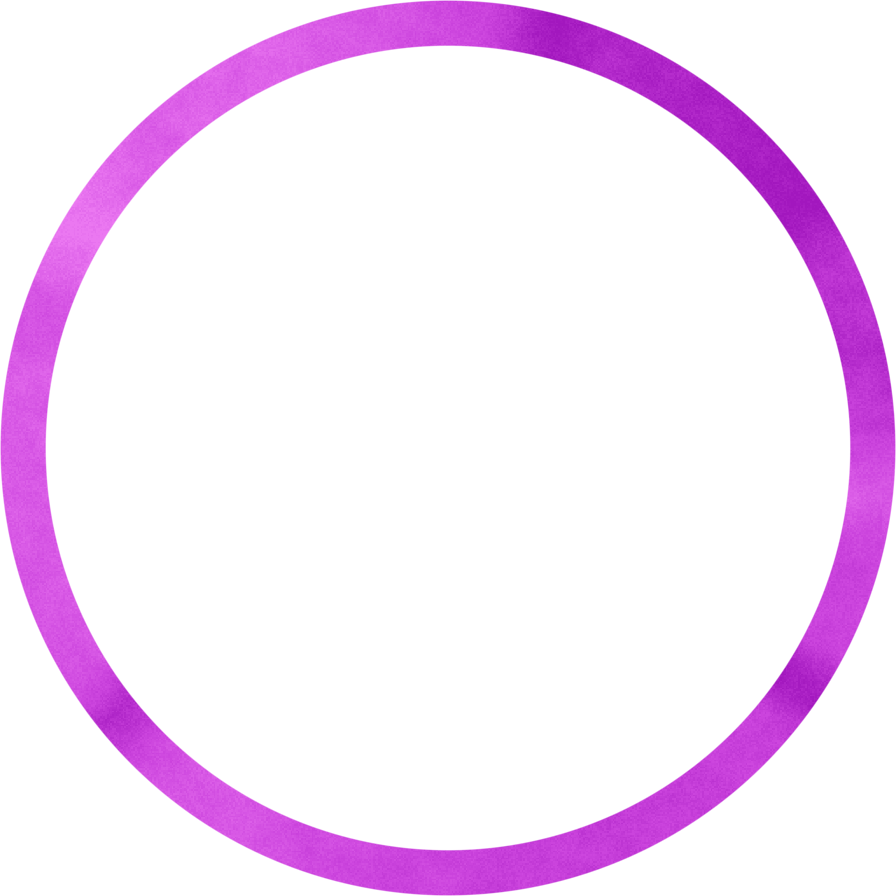
This background is drawn by a three.js fragment shader. Its source:

```glsl
// A thin watercolour ring in violet and pink on white paper.
// A distance function cuts the ring; soft washes placed by angle set its tone,
// and layered sines, cellular noise and fine grain give it a painted surface.

#define OUTER_RADIUS 0.4993
#define INNER_RADIUS 0.4490
#define EDGE 0.0010
#define WARP_DEGREES 1.6
#define MOTTLE 0.07
#define CELL_DENSITY 38.0
#define GRAIN_DENSITY 512.0
#define GRAIN 0.15
#define DEEP_VIOLET vec3(0.635, 0.090, 0.745)
#define ORCHID vec3(0.800, 0.270, 0.870)
#define PALE_PINK vec3(0.920, 0.470, 0.945)

varying vec2 vUv;

float hash(vec2 p) {
  vec3 q = fract(vec3(p.xyx) * 0.1031);
  q += dot(q, q.yzx + 33.33);
  return fract((q.x + q.y) * q.z);
}

// Distance to the nearest scattered point, 0 at the point
float cellular(vec2 p) {
  vec2 cell = floor(p);
  float nearest = 1.0;
  for (int y = -1; y <= 1; y++) {
    for (int x = -1; x <= 1; x++) {
      vec2 c = cell + vec2(float(x), float(y));
      vec2 point = c + vec2(hash(c), hash(c + 71.7));
      nearest = min(nearest, length(p - point));
    }
  }
  return nearest;
}

// Rotated sine layers, roughly -1 to 1
float layeredSines(vec2 p) {
  float sum = 0.0;
  float weight = 0.5;
  for (int i = 0; i < 4; i++) {
    sum += weight * sin(p.x + 1.3 * sin(p.y)) * cos(0.8 * p.y + float(i));
    p = mat2(1.3, 1.1, -1.1, 1.3) * p + 2.7;
    weight *= 0.6;
  }
  return sum;
}

// Soft bump around an angle, all in degrees
float wash(float angle, float center, float width) {
  float d = (mod(angle - center + 180.0, 360.0) - 180.0) / width;
  return exp(-d * d);
}

// Lightness of the paint around the ring: 0 deep, 1 pale
float paintTone(float angle) {
  float tone = 0.52 + 0.2 * cos(radians(angle - 165.0));
  // Deep washes
  tone -= 0.32 * wash(angle, 54.0, 22.0);
  tone -= 0.34 * wash(angle, 76.0, 7.0);
  tone -= 0.20 * wash(angle, 35.0, 8.0);
  tone -= 0.11 * wash(angle, 14.0, 6.0);
  tone -= 0.42 * wash(angle, -34.0, 5.0);
  tone -= 0.36 * wash(angle, -141.0, 6.0);
  tone -= 0.14 * wash(angle, 162.0, 4.0);
  // Pale washes
  tone += 0.27 * wash(angle, 149.0, 9.0);
  tone += 0.14 * wash(angle, 117.0, 18.0);
  tone += 0.30 * wash(angle, -6.0, 6.0);
  tone += 0.18 * wash(angle, -28.0, 24.0);
  tone += 0.10 * wash(angle, -121.0, 11.0);
  return tone;
}

void main() {
  vec2 p = vUv - 0.5;
  float radius = length(p);
  float angle = degrees(atan(p.y, p.x + 1e-6));

  // Uneven washes with a mottled, grainy surface
  angle += WARP_DEGREES * layeredSines(vUv * 34.0);
  float tone = paintTone(angle);
  tone += MOTTLE * layeredSines(vUv * 55.0 + 4.0);
  tone += MOTTLE * (cellular(vUv * CELL_DENSITY) - 0.5);
  tone += GRAIN * (hash(floor(vUv * GRAIN_DENSITY)) - 0.5);
  tone = clamp(tone, 0.0, 1.0);

  vec3 paint = mix(DEEP_VIOLET, ORCHID, smoothstep(0.0, 1.0, tone * 2.0) * 0.3
    + min(tone * 2.0, 1.0) * 0.7);
  paint = mix(paint, PALE_PINK, max(tone * 2.0 - 1.0, 0.0));

  // Ring with smooth edges
  float middle = 0.5 * (OUTER_RADIUS + INNER_RADIUS);
  float halfWidth = 0.5 * (OUTER_RADIUS - INNER_RADIUS);
  float ringDistance = abs(radius - middle) - halfWidth;
  float coverage = 1.0 - smoothstep(-EDGE, EDGE, ringDistance);

  gl_FragColor = vec4(mix(vec3(1.0), paint, coverage), 1.0);
}
```
